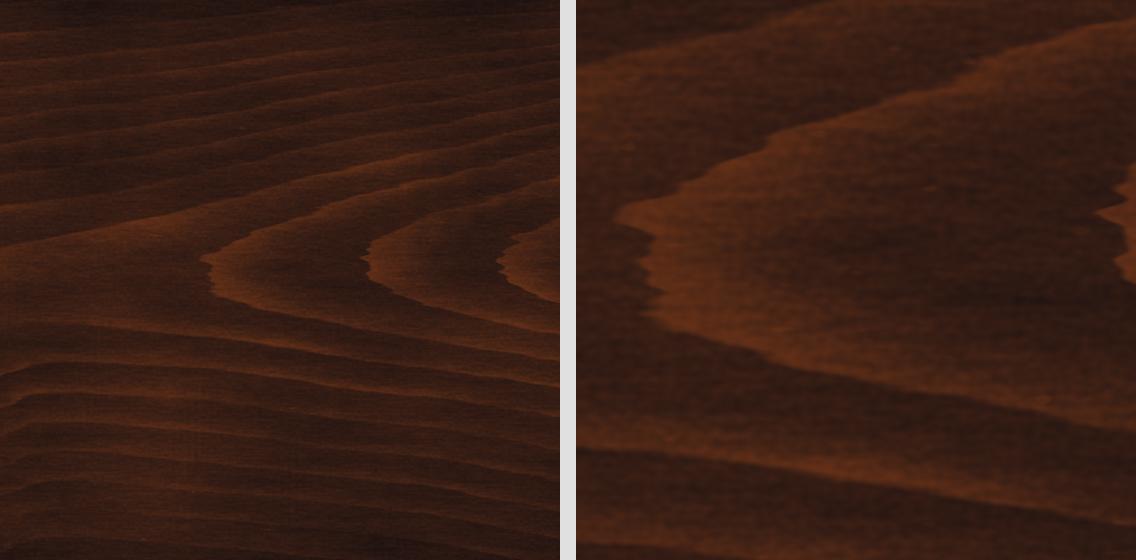
Left: the whole. Right: its middle third, enlarged.
Give the GLSL for this texture, as a WebGL 1 fragment shader.

```glsl
precision highp float;
// Dark stained softwood board with arched growth rings opening to the right.
uniform vec2 u_resolution;

const vec3 DARK_STAIN = vec3(0.125, 0.075, 0.064);
const vec3 MID_STAIN = vec3(0.225, 0.119, 0.080);
const vec3 LIGHT_STAIN = vec3(0.360, 0.174, 0.088);

const float AXIS_HEIGHT = 0.535;     // height of the arch tips
const float RING_DENSITY = 20.0;     // rings per unit height, far from the axis
const vec2 TIP_RATE = vec2(2.093, 1.368); // linear and quadratic rings along the axis
const float RING_PHASE = 0.946;      // places the first arch tip
const float TIP_EDGE = 0.03;         // outer edge width at the tips, in rings
const float SIDE_EDGE = 0.11;        // outer edge width along the sides, in rings
const float TIP_GLOW = 2.3;          // falloff of the light band near the axis
const float SIDE_GLOW = 3.6;         // falloff of the light band near the borders
const float BASE_TONE = -0.34;
const float RING_CONTRAST = 0.88;
const float TOOTH_DEPTH = 0.028;     // raggedness of the arch tips
const float STREAK_CONTRAST = 0.34;
const float GRAIN_CONTRAST = 0.36;
const float FLECK_CONTRAST = 0.40;
const float CLOUD_CONTRAST = 0.60;

vec2 randomGradient(vec2 cell) {
  float angle = 6.2832 * fract(sin(dot(cell, vec2(127.1, 311.7))) * 43758.545);
  return vec2(cos(angle), sin(angle));
}

float gradientNoise(vec2 p) {
  vec2 cell = floor(p);
  vec2 f = p - cell;
  vec2 blend = f * f * f * (f * (f * 6.0 - 15.0) + 10.0);
  float a = dot(randomGradient(cell), f);
  float b = dot(randomGradient(cell + vec2(1.0, 0.0)), f - vec2(1.0, 0.0));
  float c = dot(randomGradient(cell + vec2(0.0, 1.0)), f - vec2(0.0, 1.0));
  float d = dot(randomGradient(cell + vec2(1.0, 1.0)), f - vec2(1.0, 1.0));
  return mix(mix(a, b, blend.x), mix(c, d, blend.x), blend.y);
}

// Noise stretched along the board, summed over three octaves.
float fibreNoise(vec2 p) {
  float sum = 0.0;
  float weight = 0.6;
  for (int i = 0; i < 3; i++) {
    sum += weight * gradientNoise(p);
    p = p * 2.1 + vec2(17.3, 9.1);
    weight *= 0.6;
  }
  return sum;
}

// Ring count: grows away from the axis and falls toward the right.
float ringField(vec2 p) {
  float teeth = gradientNoise(vec2(p.x * 7.0, p.y * 48.0))
              + 0.6 * gradientNoise(vec2(p.x * 16.0 + 5.0, p.y * 110.0));
  float x = p.x + TOOTH_DEPTH * teeth;
  float offset = p.y - AXIS_HEIGHT + 0.016 * gradientNoise(p * vec2(2.6, 4.0) + 3.7);

  // The lower half sags at the left, leaving a plain gap along the axis.
  float sag = 0.07 * (1.0 - x) + 0.05 * exp(-max(x, 0.0) / 0.07);
  float away = max(offset, 0.0) + max(-offset - sag, 0.0);
  float roundness = mix(0.06, 0.13, x);
  float arch = sqrt(away * away + roundness * roundness) - roundness;

  // Upper rings flatten out toward the top edge.
  float slope = offset > 0.0 ? exp(-pow(offset / 0.4, 4.0))
                             : 1.0 - 0.24 * smoothstep(0.0, 0.25, -offset);
  float advance = x * (TIP_RATE.x + TIP_RATE.y * x);
  return RING_DENSITY * arch - advance * slope + RING_PHASE;
}

vec3 stain(float tone) {
  return tone < 0.0 ? mix(MID_STAIN, DARK_STAIN, min(-tone, 1.1))
                    : mix(MID_STAIN, LIGHT_STAIN, min(tone, 1.15));
}

void main() {
  vec2 p = gl_FragCoord.xy / u_resolution;

  // Light band swelling to a sharp outer edge in every ring.
  float heart = exp(-pow((p.y - 0.49) / 0.22, 2.0));
  float phase = fract(ringField(p));
  float edge = mix(TIP_EDGE, SIDE_EDGE, smoothstep(0.03, 0.12, abs(p.y - 0.52)));
  float band = pow(phase, mix(SIDE_GLOW, TIP_GLOW, heart));
  band *= 1.0 - smoothstep(1.0 - edge, 1.0, phase);
  float patches = gradientNoise(p * vec2(3.0, 8.0) + 21.0);
  float bandStrength = RING_CONTRAST * (0.85 + 0.6 * heart + 1.1 * patches);

  // The gap at the left of the first arch stays plain.
  float gap = exp(-pow((p.y - 0.47) / 0.055, 2.0)) * (1.0 - smoothstep(0.12, 0.29, p.x));
  bandStrength *= 1.0 - 0.85 * gap;

  // Long streaks, fine grain and a few short bright flecks.
  float streaks = fibreNoise(p * vec2(5.0, 48.0));
  float fibres = gradientNoise(p * vec2(38.0, 190.0) + 8.0);
  float grain = gradientNoise(p * vec2(150.0, 210.0) + 40.0);
  float fleck = smoothstep(0.44, 0.6, gradientNoise(p * vec2(45.0, 120.0) + 70.0));
  float clouds = gradientNoise(p * vec2(2.0, 4.0) + 50.0)
               + 0.6 * gradientNoise(p * vec2(5.0, 11.0) + 90.0);

  float tone = BASE_TONE + 0.08 * heart + 0.12 * gap + bandStrength * band;
  tone += STREAK_CONTRAST * (1.4 * streaks + fibres);
  tone += GRAIN_CONTRAST * grain + FLECK_CONTRAST * fleck;
  tone += CLOUD_CONTRAST * clouds;

  // Shaded upper and lower edges.
  tone -= 0.6 * smoothstep(0.90, 1.02, p.y);
  tone -= 0.5 * (1.0 - smoothstep(-0.02, 0.07, p.y));

  gl_FragColor = vec4(stain(tone), 1.0);
}
```
